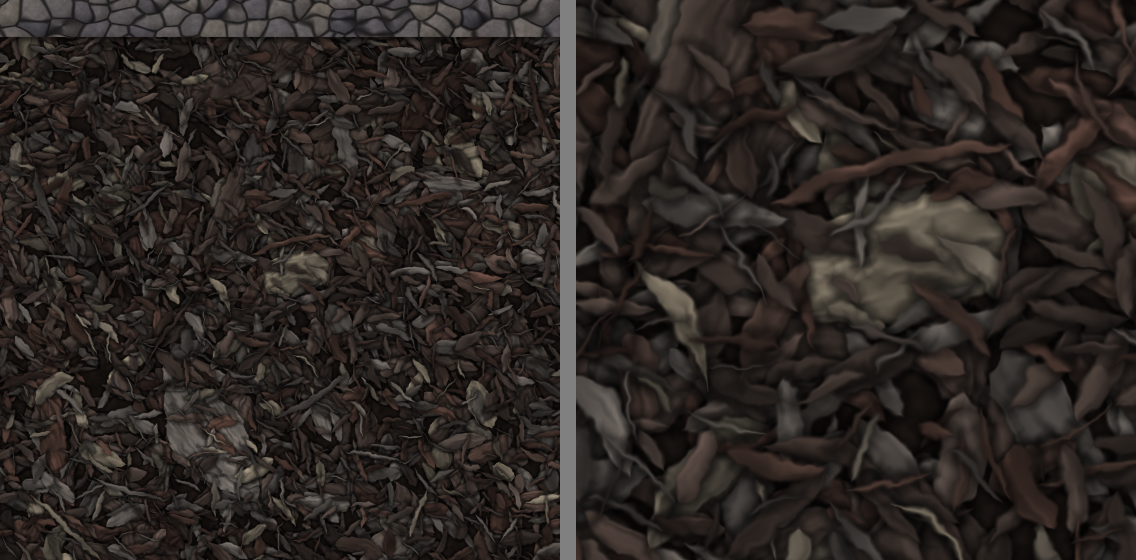
Left: the whole. Right: its middle third, enlarged.
A WebGL 2 fragment shader for this texture:

```glsl
#version 300 es
precision highp float;

uniform vec2 u_resolution;
out vec4 fragColor;

const float BED_TOP = 0.934;
const float SOFTNESS = 0.0018;

float hash(vec2 p) {
  return fract(sin(dot(p, vec2(127.1, 311.7))) * 43758.5453);
}

float noise(vec2 p) {
  vec2 i = floor(p);
  vec2 f = fract(p);
  f = f * f * (3.0 - 2.0 * f);
  return mix(mix(hash(i), hash(i + vec2(1, 0)), f.x),
             mix(hash(i + vec2(0, 1)), hash(i + vec2(1, 1)), f.x), f.y);
}

float fbm(vec2 p) {
  return 0.55 * noise(p) + 0.3 * noise(p * 2.1 + 7.3) + 0.15 * noise(p * 4.3 + 3.1);
}

vec3 woodColour(float pick, float value) {
  vec3 brown = vec3(0.205, 0.172, 0.157);
  vec3 red = vec3(0.215, 0.157, 0.137);
  vec3 grey = vec3(0.265, 0.248, 0.235);
  vec3 straw = vec3(0.335, 0.308, 0.265);
  vec3 colour = mix(brown, red, smoothstep(0.3, 0.5, pick));
  colour = mix(colour, grey, smoothstep(0.55, 0.7, pick));
  colour = mix(colour, straw, smoothstep(0.86, 0.95, pick));
  return colour * mix(0.65, 1.3, value);
}

// One layer of tapered, bent chips, each shading what lies below it
vec3 scatterChips(vec3 below, vec2 uv, float scale, float seed,
                  float presence, float width, float paleness) {
  vec3 colour = below;
  vec2 ragged = vec2(fbm(uv * 55.0 + seed), fbm(uv * 55.0 - seed - 9.0)) - 0.5;
  vec2 grid = uv * scale + ragged * 0.012 * scale;
  float soft = max(SOFTNESS, 0.8 / u_resolution.y) * scale;
  for (int j = -1; j <= 1; j++) {
    for (int i = -1; i <= 1; i++) {
      vec2 cell = floor(grid) + vec2(i, j);
      vec2 id = cell + seed * 17.37;
      if (hash(id + 0.13) > presence) continue;
      vec2 centre = cell + vec2(hash(id + 1.31), hash(id + 2.57));
      float angle = -0.6 + 2.1 * (hash(id + 3.71) + hash(id + 4.19) - 1.0);
      float halfLength = mix(0.35, 0.95, hash(id + 5.83));
      float halfWidth = halfLength * width * mix(0.25, 1.0, hash(id + 6.47));
      float c = cos(angle);
      float s = sin(angle);
      vec2 q = mat2(c, -s, s, c) * (grid - centre);
      q.y += (hash(id + 7.29) - 0.5) * 0.5 * q.x * q.x;

      float along = min(abs(q.x) / halfLength, 1.0);
      float blunt = mix(1.3, 6.0, hash(id + 8.61));
      float taper = halfWidth * (1.0 - pow(along, blunt));
      float d = max(abs(q.y) - taper, abs(q.x) - halfLength);
      float shadow = 1.0 - smoothstep(0.0, 0.008 * scale, d);
      colour *= 1.0 - 0.42 * shadow;
      if (d > soft) continue;

      // Fibres, rounded relief and darker rims
      float fibre = noise(q / scale * vec2(38.0, 260.0) + id * 3.7);
      float blotch = noise(q / scale * vec2(45.0, 80.0) + id * 5.3);
      float side = 0.4 * s + 0.9 * c;
      float relief = 1.0 + 0.3 * side * clamp(q.y / halfWidth, -1.0, 1.0);
      float rim = mix(0.65, 1.0, smoothstep(0.0, 0.004 * scale, -d + soft));
      float pick = mix(hash(id + 9.43), 1.0, paleness);
      vec3 chip = woodColour(pick, hash(id + 10.7));
      chip *= relief * rim * (0.62 + 0.45 * fibre + 0.35 * blotch);
      colour = mix(colour, chip, 1.0 - smoothstep(-soft, soft, d));
    }
  }
  return colour;
}

vec3 mulch(vec2 uv) {
  vec3 colour = vec3(0.09, 0.07, 0.06) * (0.5 + fbm(uv * 60.0));
  for (int k = 0; k < 4; k++) {
    float n = float(k);
    colour = scatterChips(colour, uv, mix(13.0, 25.0, fract(n * 0.618)), n + 1.0, 0.75, 0.5, 0.0);
  }
  // Broad slabs, half buried by smaller pieces
  colour = scatterChips(colour, uv, 6.0, 11.0, 0.2, 0.5, 0.0);
  for (int k = 0; k < 4; k++) {
    float n = float(k);
    colour = scatterChips(colour, uv, mix(17.0, 34.0, fract(n * 0.618)), n + 21.0, 0.42, 0.34, 0.05);
  }
  // Pale splinters and a few long sticks
  colour = scatterChips(colour, uv, 27.0, 31.0, 0.35, 0.14, 0.35);
  colour = scatterChips(colour, uv, 9.0, 33.0, 0.16, 0.13, 0.4);
  return colour * (0.82 + 0.45 * fbm(uv * 10.0));
}

vec3 pebbles(vec2 uv) {
  vec2 grid = uv * 27.0 + (vec2(noise(uv * 30.0), noise(uv * 30.0 + 8.0)) - 0.5) * 0.5;
  float nearest = 9.0;
  float second = 9.0;
  vec2 stone = vec2(0.0);
  vec2 offset = vec2(0.0);
  for (int j = -1; j <= 1; j++) {
    for (int i = -1; i <= 1; i++) {
      vec2 cell = floor(grid) + vec2(i, j);
      vec2 r = grid - cell - vec2(hash(cell + 0.37), hash(cell + 4.91));
      float d = length(r * vec2(0.85, 1.1));
      if (d < nearest) { second = nearest; nearest = d; stone = cell; offset = r; }
      else second = min(second, d);
    }
  }
  vec3 colour = mix(vec3(0.27, 0.26, 0.29), vec3(0.42, 0.39, 0.36), hash(stone + 2.3));
  colour = mix(colour, vec3(0.40, 0.38, 0.39), hash(stone + 6.1) * 0.6);
  float dome = 1.0 + 0.3 * clamp(offset.y - 0.4 * offset.x, -0.7, 0.7) - 0.2 * nearest;
  float gap = smoothstep(0.0, 0.22, second - nearest);
  return colour * dome * mix(0.38, 1.0, gap) * (0.85 + 0.3 * fbm(uv * 130.0));
}

void main() {
  vec2 uv = gl_FragCoord.xy / u_resolution.y;
  float edge = 0.7 / u_resolution.y;
  vec3 bed = mulch(uv) * mix(0.5, 1.0, smoothstep(0.0, 0.014, BED_TOP - uv.y));
  vec3 colour = mix(bed, pebbles(uv), smoothstep(BED_TOP - edge, BED_TOP + edge, uv.y));
  fragColor = vec4(colour, 1.0);
}
```
